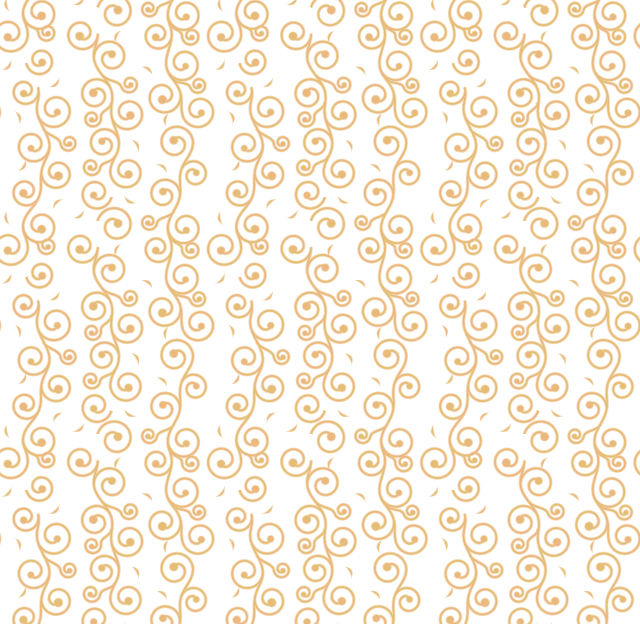
This pattern is drawn by a Shadertoy shader. Its source:

```glsl
const float TAU = 6.2831853;
const float TILES_ACROSS = 3.0;
const float STRIPS = 3.0;        // vines per tile
const float NODES = 8.0;         // curls along one vine per tile
const float STROKE = 0.0062;     // half line width in tiles
const float TURNS = 1.36;
const vec3 PAPER = vec3(1.0);
const vec3 GOLD = vec3(0.90, 0.74, 0.46);
const vec3 APRICOT = vec3(0.92, 0.72, 0.49);

float hash(vec2 p, float seed) {
    vec3 q = fract(vec3(p.xyx) * 0.1031 + seed * 0.173);
    q += dot(q, q.yzx + 33.33);
    return fract((q.x + q.y) * q.z);
}

float valueNoise(vec2 p) {
    vec2 i = floor(p), f = fract(p);
    f = f * f * (3.0 - 2.0 * f);
    float low = mix(hash(i, 9.0), hash(i + vec2(1, 0), 9.0), f.x);
    float high = mix(hash(i + vec2(0, 1), 9.0), hash(i + 1.0, 9.0), f.x);
    return mix(low, high, f.y);
}

// Node identity, equal in every tile
vec2 wrapId(float strip, float k) {
    return vec2(mod(strip, STRIPS), mod(k, NODES));
}

float sideOf(float k) {
    return 2.0 * mod(k, 2.0) - 1.0;
}

// Point where a curl leaves the winding vine
vec2 anchor(float strip, float k) {
    vec2 id = wrapId(strip, k);
    float shift = 0.6 * hash(vec2(id.x, 3.0), 1.0);
    float y = (k + shift + 0.2 * (hash(id, 2.0) - 0.5)) / NODES;
    float sway = 0.05 * sin(TAU * y) + 0.008 * sin(2.0 * TAU * y + 2.0 * id.x);
    return vec2((strip + 0.5) / STRIPS + sway - 0.015 * sideOf(k), y);
}

vec2 vineDirection(float strip, float k) {
    return normalize(anchor(strip, k + 1.0) - anchor(strip, k - 1.0));
}

float segment(vec2 p, vec2 a, vec2 b) {
    vec2 ab = b - a, ap = p - a;
    return length(ap - ab * clamp(dot(ap, ab) / dot(ab, ab), 0.0, 1.0));
}

// Cubic curve from a to b with given end directions
float stem(vec2 p, vec2 a, vec2 dirA, vec2 b, vec2 dirB, float handle) {
    vec2 c1 = a + dirA * handle, c2 = b - dirB * handle, last = a;
    float d = 1e3;
    for (int i = 1; i <= 7; i++) {
        float t = float(i) / 7.0, s = 1.0 - t;
        vec2 next = s * s * s * a + 3.0 * s * t * (s * c1 + t * c2) + t * t * t * b;
        d = min(d, segment(p, last, next));
        last = next;
    }
    return d - STROKE;
}

float curlRadius(float turn) {
    return 1.0 - 0.8 * pow(turn / TURNS, 1.6);
}

// Spiral that starts on axis "outer", winds towards "along", ends in a dot
float curl(vec2 p, vec2 outer, vec2 along, float radius, float dotSize) {
    vec2 q = vec2(dot(p, outer), dot(p, along));
    float r = length(q), turn = fract(atan(q.y, q.x) / TAU);
    float d = abs(r - radius * curlRadius(turn));
    if (turn + 1.0 < TURNS) d = min(d, 0.9 * abs(r - radius * curlRadius(turn + 1.0)));
    vec2 tip = 0.2 * radius * vec2(cos(TAU * TURNS), sin(TAU * TURNS));
    return min(d - STROKE, length(q - tip) - dotSize);
}

// Short tapered arc
float fleck(vec2 p, float angle) {
    float c = cos(angle), s = sin(angle);
    vec2 q = vec2(c * p.x + s * p.y, c * p.y - s * p.x);
    float x = q.x / 0.028;
    return abs(q.y - 0.009 * x * x) - 0.006 * (1.0 - x * x);
}

// One vine piece with its large curl and a small curl or fleck
float vineNode(vec2 p, float strip, float k) {
    vec2 id = wrapId(strip, k);
    vec2 a = anchor(strip, k), b = anchor(strip, k + 1.0);
    vec2 dirA = vineDirection(strip, k), dirB = vineDirection(strip, k + 1.0);
    vec2 outward = sideOf(k) * vec2(dirA.y, -dirA.x);
    float radius = mix(0.063, 0.085, hash(id, 3.0));
    float winding = hash(id, 4.0) < 0.3 ? 1.0 : -1.0;
    float d = curl(p - a - outward * radius, -outward, winding * dirA, radius,
                   mix(0.015, 0.021, hash(id, 5.0)));

    bool joined = hash(id, 6.0) > 0.14;
    if (joined) d = min(d, stem(p, a, dirA, b, dirB, 0.05));

    float filler = hash(id, 7.0);
    if (joined && filler < 0.45) {
        float small = mix(0.036, 0.042, hash(id, 8.0));
        vec2 center = a - outward * 0.09;
        d = min(d, curl(p - center, outward, -dirA, small, 0.013));
        d = min(d, stem(p, center + outward * small, dirA,
                        0.5 * (a + b), normalize(b - a), 0.03));
    } else if (filler < 0.85) {
        d = min(d, fleck(p - a + outward * 0.085, TAU * hash(id, 10.0)));
    }
    return d;
}

void mainImage(out vec4 fragColor, in vec2 fragCoord) {
    vec2 p = fragCoord / iResolution.x * TILES_ACROSS;
    vec2 cell = floor(p * vec2(STRIPS, NODES));
    float d = 1e3;
    for (int i = -1; i <= 1; i++)
        for (int k = -2; k <= 2; k++)
            d = min(d, vineNode(p, cell.x + float(i), cell.y + float(k)));

    float edge = max(0.0053, 0.8 * TILES_ACROSS / iResolution.x);
    float ink = 1.0 - smoothstep(-edge, edge, d);
    vec3 tint = mix(GOLD, APRICOT, smoothstep(0.3, 0.7, valueNoise(p * 24.0)));
    fragColor = vec4(mix(PAPER, tint, ink), 1.0);
}
```
